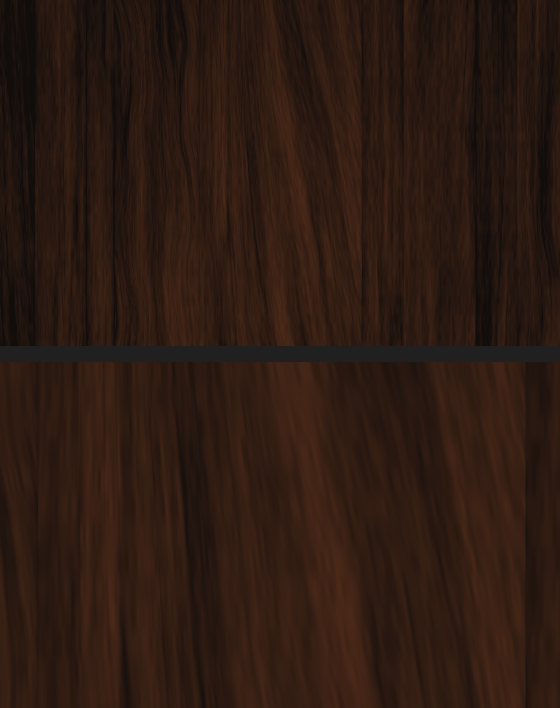
Top: the whole. Bottom: its middle third, enlarged.
Give the GLSL for this texture, as a WebGL 2 fragment shader.

```glsl
#version 300 es
precision highp float;

uniform vec2 u_resolution;
out vec4 outColor;

const int PLANK_COUNT = 9;

// Each plank: left edge, tone offset, grain slant, grain warp
const vec4 PLANKS[PLANK_COUNT] = vec4[PLANK_COUNT](
    vec4(-0.10, -0.07, 0.10, 0.05),
    vec4(0.10, 0.02, 0.00, 0.02),
    vec4(0.25, -0.02, 0.02, 0.02),
    vec4(0.33, -0.09, 0.12, 0.19),
    vec4(0.576, 0.04, 0.18, 0.04),
    vec4(1.046, -0.03, 0.02, 0.02),
    vec4(1.166, 0.04, -0.04, 0.03),
    vec4(1.375, -0.13, -0.06, 0.05),
    vec4(1.494, 0.02, 0.10, 0.13)
);

float hash(vec2 p) {
    return fract(sin(dot(p, vec2(127.1, 311.7))) * 43758.5453);
}

float noise(vec2 p) {
    vec2 cell = floor(p);
    vec2 f = fract(p);
    f = f * f * (3.0 - 2.0 * f);
    float low = mix(hash(cell), hash(cell + vec2(1.0, 0.0)), f.x);
    float high = mix(hash(cell + vec2(0.0, 1.0)), hash(cell + vec2(1.0, 1.0)), f.x);
    return mix(low, high, f.y);
}

float fbm(vec2 p) {
    float sum = 0.0;
    float weight = 0.57;
    for (int i = 0; i < 3; i++) {
        sum += weight * noise(p);
        p = p * 2.1 + 17.3;
        weight *= 0.5;
    }
    return sum;
}

// Position across the grain, after leaning and bending the fibres
float acrossGrain(vec2 p, float left, float slant, float warp, float seed) {
    float lean = slant * p.y * smoothstep(0.0, 0.25, p.x - left);
    float bend = fbm(vec2(p.x * 3.2, p.y * 1.7) + seed) - 0.5;
    return p.x + lean + warp * bend;
}

// Thin dark lines where the stretched noise crosses its middle value
float veins(float u, float y, float frequency, float seed) {
    float n = noise(vec2(u * frequency + seed, y * 1.1 + seed));
    return 1.0 - smoothstep(0.01, 0.11, abs(n - 0.5));
}

float plankTone(vec2 p, vec4 plank, float seed) {
    float u = acrossGrain(p, plank.x, plank.z, plank.w, seed);
    float bands = noise(vec2(u * 19.0 + seed, p.y * 1.1 + seed));
    float streaks = noise(vec2(u * 64.0 + seed, p.y * 2.2));
    float fibres = noise(vec2(u * 150.0, p.y * 7.0 + seed));
    float pores = noise(vec2(u * 260.0 + seed, p.y * 38.0));

    float figure = smoothstep(0.35, 0.7, noise(vec2(u * 7.0, p.y * 1.2) + seed * 1.7));
    float lines = 0.55 * veins(u, p.y, 30.0, seed) + 0.45 * veins(u, p.y, 58.0, seed + 5.0);

    float tone = plank.y + 0.42 * (bands - 0.5) + 0.28 * (streaks - 0.5);
    tone += 0.22 * (fibres - 0.5) + 0.24 * (pores - 0.5);
    return tone - 0.31 * figure * lines;
}

// Thin joint with a softer shade beside it
float seam(float distanceToEdge, float strength) {
    float d = abs(distanceToEdge);
    return strength * (0.24 * exp(-d / 0.002) + 0.12 * exp(-d / 0.011));
}

// Small ringed knot
float knot(vec2 p, vec2 center, float radius) {
    float d = length((p - center) * vec2(1.0, 0.75)) / radius;
    return exp(-d * d) * (0.6 + 0.4 * cos(d * 7.0));
}

// Broad light, warmest below the middle and weak at the sides
float glow(vec2 p) {
    vec2 q = (p - vec2(0.8, 0.22)) / vec2(0.62, 0.65);
    return 0.27 * exp(-dot(q, q)) - 0.12;
}

void main() {
    vec2 p = gl_FragCoord.xy / u_resolution.y;
    float pixel = 0.7 / u_resolution.y;

    // Planks laid from left to right
    float tone = 0.0;
    float shade = 0.0;
    for (int i = 0; i < PLANK_COUNT; i++) {
        vec4 plank = PLANKS[i];
        float seed = 11.3 * float(i) + 3.0;
        float offset = p.x - plank.x;
        float cover = smoothstep(-pixel, pixel, offset);
        tone = mix(tone, plankTone(p, plank, seed), cover);
        shade += seam(offset, 0.4 + 0.6 * hash(vec2(seed, 2.0)));
    }

    // Large blotches, light and joints
    tone += 0.485 + glow(p) + 0.14 * (fbm(p * vec2(4.0, 2.5) + 40.0) - 0.5);
    tone -= shade + 0.3 * knot(p, vec2(1.568, 0.5), 0.012);

    vec3 darkHeart = vec3(0.06, 0.046, 0.043);
    vec3 warmBrown = vec3(0.30, 0.163, 0.096);
    outColor = vec4(mix(darkHeart, warmBrown, clamp(tone, 0.03, 1.1)), 1.0);
}
```
